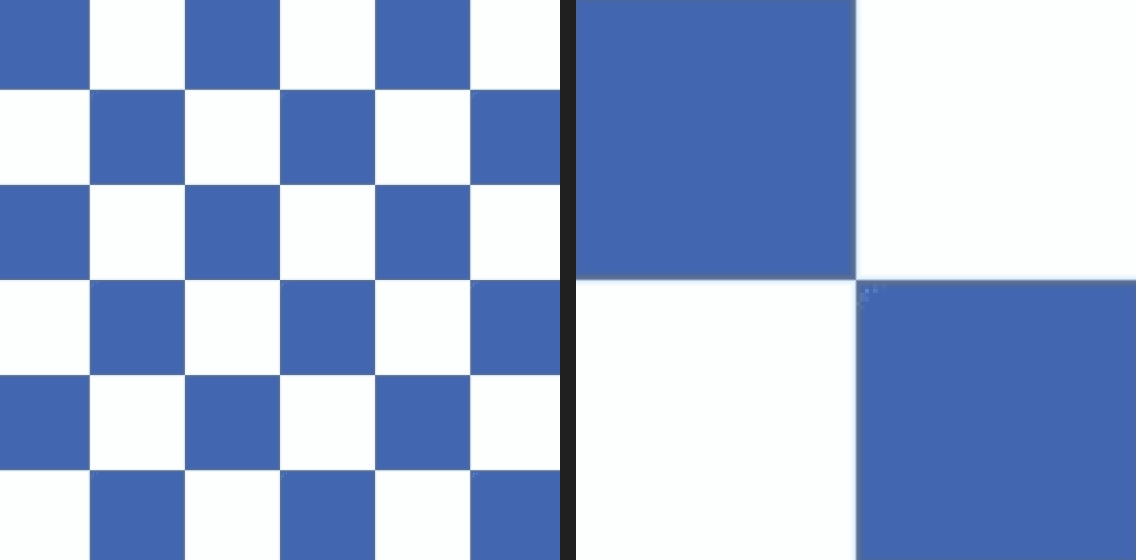
Left: the whole. Right: its middle third, enlarged.
A three.js fragment shader for this pattern:

```glsl
varying vec2 vUv;

const float CELL = 0.1699;         // side of one square
const float SOFT = 0.0011;         // half width of the edge smoothing
const float RIM = 0.0028;          // dark outline inside blue squares
const float SHADE = 0.0065;        // duller band behind the outline
const float HALO = 0.0026;         // pale fringe inside white squares
const float GRAIN = 0.0026;        // size of one fleck
const float FLECK_REACH = 0.021;   // how far flecks spread from a corner
const float FLECK_STRENGTH = 0.14;

const vec3 WHITE = vec3(0.994, 1.0, 0.998);
const vec3 PALE = vec3(0.90, 0.96, 1.0);
const vec3 BLUE = vec3(0.26, 0.40, 0.69);
const vec3 DULL_BLUE = vec3(0.285, 0.40, 0.635);
const vec3 RIM_BLUE = vec3(0.35, 0.43, 0.58);

float hash(vec2 p) {
  return fract(sin(dot(p, vec2(127.1, 311.7))) * 43758.5453);
}

// Distance to the nearest grid line, positive inside blue squares
float checkerDistance(vec2 grid, vec2 cell) {
  vec2 toLine = 0.5 - abs(fract(grid) - 0.5);
  float side = mod(cell.x + cell.y, 2.0) * 2.0 - 1.0;
  return side * min(toLine.x, toLine.y) * CELL;
}

// Faint flecks by the upper left corner of alternate blue squares
float cornerFlecks(vec2 grid, vec2 cell) {
  vec2 local = fract(grid);
  vec2 fromCorner = vec2(local.x, 1.0 - local.y) * CELL;
  float reach = 1.0 - smoothstep(0.005, FLECK_REACH, length(fromCorner));
  float speck = smoothstep(0.55, 1.0, hash(floor(fromCorner / GRAIN)));
  return speck * reach * (1.0 - mod(cell.x, 2.0));
}

void main() {
  // The grid is centred, so the outer squares are cropped
  vec2 grid = (vUv - 0.5) / CELL;
  vec2 cell = floor(grid);
  float d = checkerDistance(grid, cell);

  // Blue square with a greyed rim
  vec3 blue = mix(DULL_BLUE, BLUE, smoothstep(RIM, SHADE, d));
  blue = mix(RIM_BLUE, blue, smoothstep(RIM - SOFT, RIM + SOFT, d));
  blue += FLECK_STRENGTH * cornerFlecks(grid, cell);

  // White square with a pale fringe
  vec3 white = mix(PALE, WHITE, smoothstep(HALO - SOFT, HALO + SOFT, -d));

  vec3 color = mix(white, blue, smoothstep(-SOFT, SOFT, d));
  gl_FragColor = vec4(color, 1.0);
}
```
